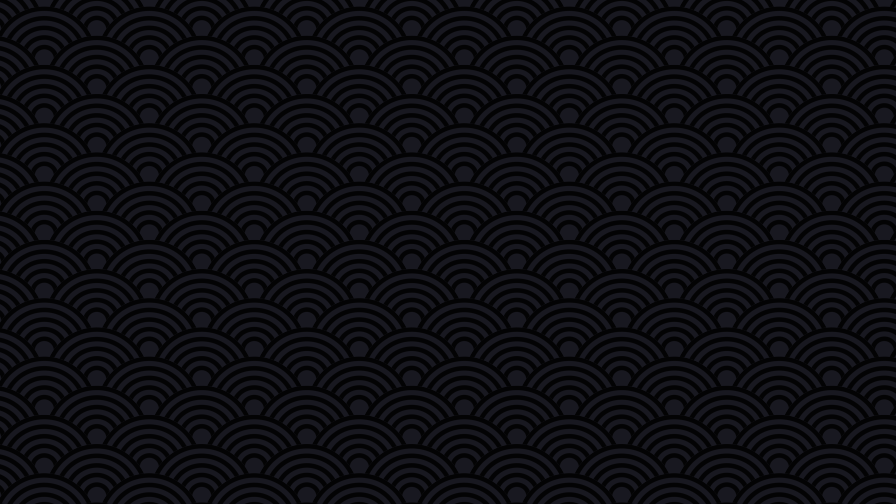
This pattern is drawn by a WebGL 2 fragment shader. Its source:

```glsl
#version 300 es
precision highp float;
// Dark seigaiha waves: overlapping rows of concentric ringed fans.

uniform vec2 u_resolution;
out vec4 fragColor;

const vec3 SLATE = vec3(0.094, 0.094, 0.126);
const vec3 BLACK = vec3(0.012, 0.012, 0.014);

// Lengths below are in fan radii, apart from the first.
const float RADII_PER_HEIGHT = 9.6;
const float ROW_STEP = 0.5556;
const vec2 FIRST_CENTRE = vec2(1.844, 0.144);
const float RING_PITCH = 0.183;
const float LINE_WIDTH = 0.086;
const float LINE_COUNT = 5.0;

// Offset from the nearest fan centre in a row; odd rows shift by half a repeat.
vec2 fanOffset(vec2 p, float row) {
    float x = p.x - mod(row, 2.0);
    return vec2(x - 2.0 * round(x * 0.5), p.y - row * ROW_STEP);
}

// Slate amount at distance r: a central disc and rings split by dark lines.
float ringTone(float r, float pitch, float lineWidth, float lineCount, float blur) {
    float inward = 1.0 - 0.5 * lineWidth - r;
    float index = clamp(round(inward / pitch), 0.0, lineCount - 1.0);
    float edge = abs(inward - index * pitch) - 0.5 * lineWidth;
    return smoothstep(-blur, blur, edge);
}

// Composite the fans front to back: lower rows cover higher ones.
float waveTone(vec2 p, float blur) {
    float firstRow = floor((p.y - 1.0) / ROW_STEP);
    float tone = 0.0;
    float uncovered = 1.0;
    for (int i = 0; i < 5; i++) {
        float r = length(fanOffset(p, firstRow + float(i)));
        float cover = 1.0 - smoothstep(1.0 - blur, 1.0 + blur, r);
        float rings = ringTone(r, RING_PITCH, LINE_WIDTH, LINE_COUNT, blur);
        tone += uncovered * cover * rings;
        uncovered *= 1.0 - cover;
    }
    return tone;
}

void main() {
    float scale = RADII_PER_HEIGHT / u_resolution.y;
    vec2 p = gl_FragCoord.xy * scale - FIRST_CENTRE;
    float tone = waveTone(p, 0.7 * scale);
    fragColor = vec4(mix(BLACK, SLATE, tone), 1.0);
}
```
